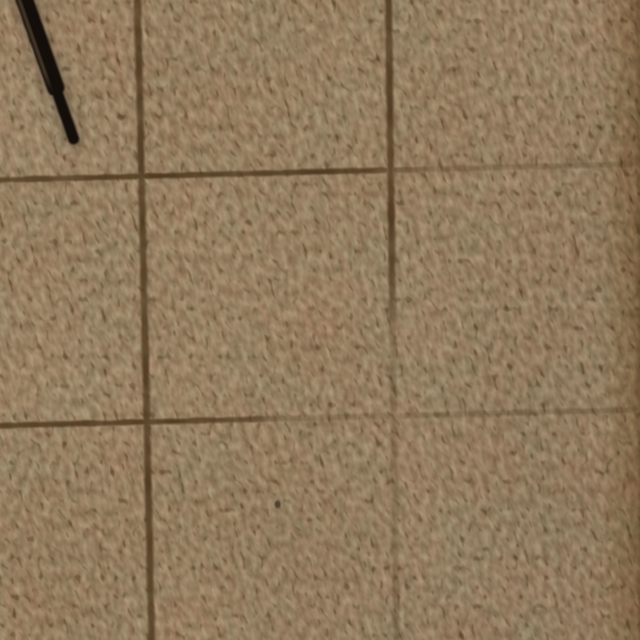
A Shadertoy shader for this texture:

```glsl
// Speckled beige floor tiles with worn brown joints and a dark furniture leg.
#define PITCH 0.388
#define JOINT_V 0.0056
#define JOINT_H 0.0046
#define WORN_JOINT 0.27
#define GRAIN_FREQ vec2(92.0, 58.0)
#define GRAIN_GAIN 0.125
#define FLECK_GAIN 0.13
#define TILE_VARIATION 0.018

const vec3 STONE      = vec3(0.592, 0.502, 0.388);
const vec3 JOINT_TONE = vec3(0.300, 0.220, 0.120);
const vec3 LEG_TONE   = vec3(0.075, 0.055, 0.040);
const vec3 LEG_SHINE  = vec3(0.300, 0.240, 0.170);

vec2 hash2(vec2 p) {
    vec3 q = fract(p.xyx * vec3(0.1031, 0.1030, 0.0973));
    q += dot(q, q.yzx + 33.33);
    return fract((q.xx + q.yz) * q.zy);
}

vec2 gradientAt(vec2 cell) {
    float angle = 6.28318 * hash2(cell).x;
    return vec2(cos(angle), sin(angle));
}

float gradientNoise(vec2 p) {
    vec2 i = floor(p), f = p - i;
    vec2 u = f * f * f * (f * (f * 6.0 - 15.0) + 10.0);
    vec2 e = vec2(1.0, 0.0);
    float low  = mix(dot(gradientAt(i), f), dot(gradientAt(i + e), f - e), u.x);
    float high = mix(dot(gradientAt(i + e.yx), f - e.yx),
                     dot(gradientAt(i + 1.0), f - 1.0), u.x);
    return mix(low, high, u.y);
}

// Grid coordinates with the slight tilt and convergence of the floor
vec2 tileGrid(vec2 uv) {
    float column = (uv.x - mix(0.237, 0.215, uv.y)) / mix(0.383, 0.392, uv.y);
    float row = (uv.y - 0.335 - 0.025 * uv.x) / 0.384;
    return vec2(column, row);
}

// Granite-like grain: slanted soft specks, dark flecks and a drifting tint
vec3 stoneColor(vec2 uv, vec2 tile) {
    vec2 p = vec2(uv.x + 0.25 * uv.y, uv.y) * GRAIN_FREQ;
    float coarse = gradientNoise(p);
    float fine = gradientNoise(p * 1.8 + 37.0);
    float fleck = smoothstep(0.16, 0.6, gradientNoise(p * 1.15 + 71.0));
    float tint = gradientNoise(p * 0.55 + 13.0) + gradientNoise(uv * 9.0);
    float cloud = gradientNoise(uv * 4.0 + 5.0);

    vec3 color = STONE + GRAIN_GAIN * (coarse + 0.5 * fine) * vec3(1.0, 1.0, 0.95);
    color -= FLECK_GAIN * fleck * vec3(1.0, 0.95, 0.9);
    color += tint * vec3(0.018, -0.010, -0.006);
    return color + 0.025 * cloud + TILE_VARIATION * (hash2(tile + 19.0).x - 0.5);
}

float band(float dist, float halfWidth) {
    return 1.0 - smoothstep(0.3 * halfWidth, 1.6 * halfWidth, dist);
}

// Joint coverage: strong at upper left, rubbed away toward lower right
float jointMask(vec2 uv, vec2 grid) {
    float ragged = 0.05 * gradientNoise(uv * 14.0);
    vec2 dist = abs(grid - round(grid)) * PITCH;
    dist += 0.0015 * gradientNoise(uv * 45.0 + 8.0);
    float wearV = smoothstep(0.30, 0.39, uv.x - 0.5 * uv.y + ragged);
    float wearH = smoothstep(0.10, 0.26, uv.x - 0.6 * uv.y + ragged);
    float vertical = band(dist.x, JOINT_V) * mix(0.88, WORN_JOINT, wearV);
    float horizontal = band(dist.y, JOINT_H) * mix(0.9, WORN_JOINT, wearH);
    float patchy = 0.92 + 0.3 * gradientNoise(uv * 24.0 + 3.0);
    return clamp(max(vertical, horizontal) * patchy, 0.0, 1.0);
}

// x: distance to the segment, y: signed offset across it (left is negative)
vec2 segment(vec2 p, vec2 a, vec2 b) {
    vec2 ab = b - a, ap = p - a;
    float t = clamp(dot(ap, ab) / dot(ab, ab), 0.0, 1.0);
    return vec2(length(ap - ab * t), (ap.y * ab.x - ap.x * ab.y) / length(ab));
}

void mainImage(out vec4 fragColor, in vec2 fragCoord) {
    vec2 uv = fragCoord / iResolution.xy;
    float soft = 0.002 + 0.7 / iResolution.y;
    vec2 grid = tileGrid(uv);

    // Tiles, joints and the browner strip along the right edge
    vec3 color = stoneColor(uv, floor(grid));
    color = mix(color, JOINT_TONE, jointMask(uv, grid));
    color *= mix(vec3(1.0), vec3(0.88, 0.83, 0.74), smoothstep(0.93, 1.0, uv.x));
    color *= 1.0 - 0.05 * smoothstep(0.6, 1.3, uv.x + 0.4 * (1.0 - uv.y));

    // Small stain
    float stain = length((uv - vec2(0.434, 0.212)) * vec2(1.0, 0.75));
    color = mix(color, LEG_SHINE * 0.8, 0.8 * (1.0 - smoothstep(0.002, 0.007, stain)));

    // Two-part leg: thick upper tube, thinner foot
    vec2 tube = segment(uv, vec2(0.028, 1.03), vec2(0.087, 0.863));
    vec2 foot = segment(uv, vec2(0.087, 0.863), vec2(0.115, 0.783));
    float legDist = min(tube.x - 0.0135, foot.x - 0.0085);
    float shine = band(abs(tube.y + 0.008), 0.003) * smoothstep(0.85, 0.89, uv.y);
    vec3 legColor = mix(LEG_TONE, LEG_SHINE, 0.75 * shine);
    color *= 1.0 - 0.15 * (1.0 - smoothstep(0.0, 0.018, legDist));
    color = mix(color, legColor, 1.0 - smoothstep(-soft, soft, legDist));

    fragColor = vec4(clamp(color, 0.0, 1.0), 1.0);
}
```
